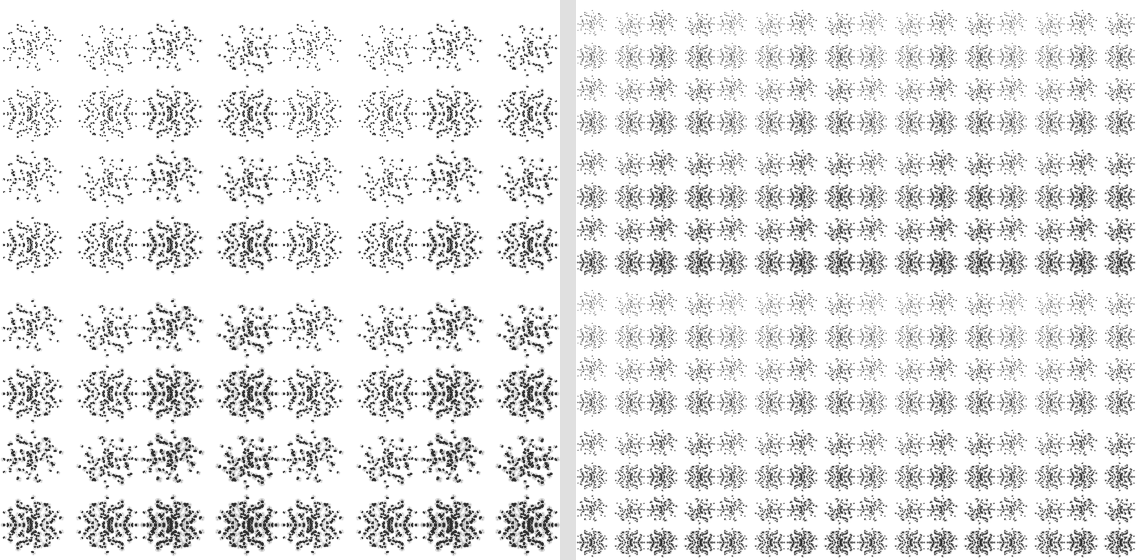
Left, the tile; right, the same tile 2 across and 2 down.
A WebGL 1 fragment shader for this pattern:

```glsl
precision highp float;
// Mirrored clusters of dark ink specks on white, growing heavier down the sheet.

uniform vec2 u_resolution;

const float CLUSTERS = 8.0;     // clusters across the canvas; one cluster is one unit wide
const float HALF_SHEET = 4.0;   // height of one half of the sheet
const float GAP = 0.25;         // blank band above each half
const float ROW_PITCH = 0.9375;
const float ROW_CENTER = 0.4375;
const int SPECKS = 92;
const float TAU = 6.2831853;
const vec3 PAPER = vec3(1.0);
const vec3 INK = vec3(0.17);

vec3 hash3(float n) {
  return fract(sin(vec3(n, n + 31.7, n + 67.3) * 12.9898) * 43758.547);
}

// Centre of speck i: a dense core, with every eleventh speck flung sideways.
vec2 speckCenter(float i, vec3 seed) {
  float angle = TAU * seed.x;
  vec2 core = vec2(-0.06, 0.03)
            + vec2(0.36, 0.37) * pow(seed.y, 0.8) * vec2(cos(angle), sin(angle));
  vec2 outlier = vec2((seed.x < 0.5 ? -1.0 : 1.0) * mix(0.26, 0.46, seed.y),
                      0.5 * (seed.z - 0.5));
  return mod(i, 11.0) < 0.5 ? outlier : core;
}

// Ragged outline: layered sines around the rim.
float raggedRim(vec2 d, float phase) {
  float a = atan(d.y, d.x);
  return 1.0 + 0.18 * sin(2.0 * a + phase) + 0.08 * sin(3.0 * a - 2.0 * phase);
}

// Soft dark grain with a pale smudge at its side.
float speck(vec2 d, float radius, float weight, float phase, float edge) {
  float rim = radius * raggedRim(d, phase);
  float grain = 1.0 - smoothstep(rim - edge, rim + edge, length(d));
  vec2 q = d - 1.1 * radius * vec2(cos(phase), sin(phase));
  float petals = 0.7 + 0.3 * sin(4.0 * atan(q.y, q.x) + phase);
  float smudge = 1.0 - smoothstep(0.2, 1.0, length(q) / (2.3 * radius));
  return max(grain, smudge * petals * mix(0.04, 0.4, weight));
}

float cluster(vec2 p, float weight, float edge) {
  float ink = 0.0;
  for (int k = 0; k < SPECKS; k++) {
    float i = float(k);
    vec3 seed = hash3(i + 1.0);
    vec2 d = p - speckCenter(i, seed);
    if (dot(d, d) < 0.012) {
      float radius = mix(0.0115, 0.0205, weight) * mix(0.75, 1.25, seed.z);
      ink = max(ink, speck(d, radius, weight, TAU * fract(seed.z * 7.0), edge));
    }
  }
  return ink;
}

void main() {
  vec2 uv = gl_FragCoord.xy / u_resolution;
  float pixel = CLUSTERS / min(u_resolution.x, u_resolution.y);
  float edge = max(0.011, 0.6 * pixel);

  // Cluster grid, counted from the top left.
  float x = uv.x * CLUSTERS;
  float fromTop = (1.0 - uv.y) * CLUSTERS;
  float sheetHalf = floor(fromTop / HALF_SHEET);
  float y = mod(fromTop, HALF_SHEET) - GAP;
  float column = floor(x);
  float row = floor(y / ROW_PITCH);
  vec2 p = vec2(fract(x) - 0.5, ROW_CENTER - (y - row * ROW_PITCH));

  // Weight grows with each pair of rows and on alternate pairs of columns.
  float block = 2.0 * sheetHalf + floor(row / 2.0);
  float heavy = mod(floor(column / 2.0), 2.0);
  float weight = (block + 1.2 * heavy) / 4.2;

  // Odd columns turn half round; odd rows overlay the cluster with its reflection.
  bool turned = mod(column, 2.0) > 0.5;
  bool doubled = mod(row, 2.0) > 0.5;
  if (turned) p = -p;

  float ink = 0.0;
  if (y > 0.0) {
    ink = cluster(p, weight, edge);
    if (doubled) ink = max(ink, cluster(vec2(p.x, -p.y), weight, edge));
  }
  gl_FragColor = vec4(mix(PAPER, INK, ink), 1.0);
}
```
